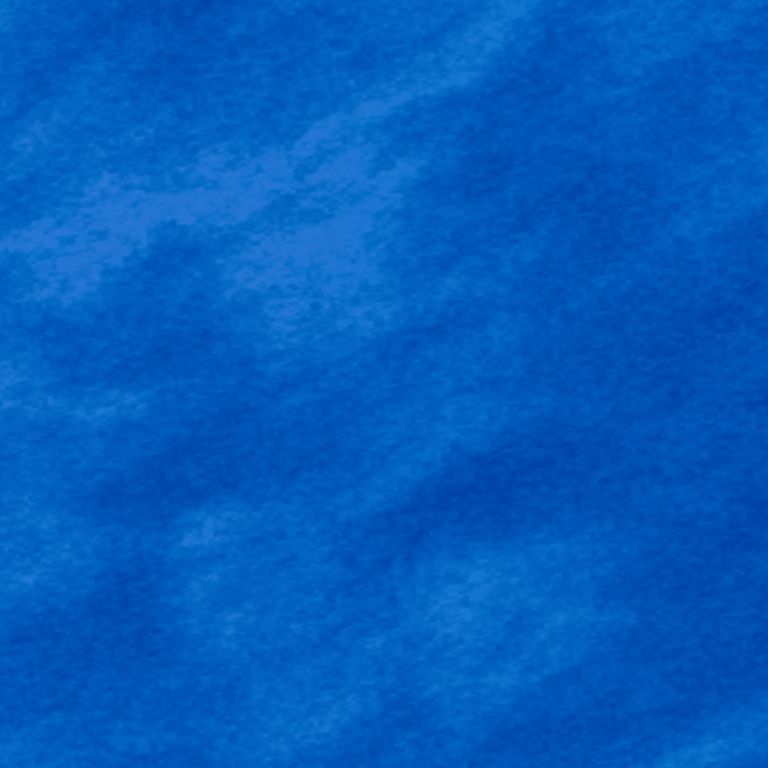
Write a WebGL 1 fragment shader that draws this texture.

```glsl
precision highp float;
// Deep blue sky with soft, feathered wisps of cloud rising to the right.
// Stretched, warped value noise sets a tone that runs along a blue ramp;
// faint violet lights the densest wisps and a fine grain covers everything.
uniform vec2 u_resolution;

const vec3 DEEP_BLUE = vec3(0.0, 0.275, 0.668);
const vec3 MID_BLUE = vec3(0.0, 0.355, 0.728);
const vec3 PALE_BLUE = vec3(0.02, 0.445, 0.79);
const vec3 VIOLET_LIGHT = vec3(0.17, 0.455, 0.825);
const float WISP_ANGLE = 0.47;
const float TONE_LIMIT = 1.8;

float hash(vec2 cell) {
  vec3 q = fract(vec3(cell.xyx) * vec3(0.1031, 0.1030, 0.0973));
  q += dot(q, q.yzx + 33.33);
  return fract((q.x + q.y) * q.z);
}

// Value noise, centred on zero.
float noise(vec2 p) {
  vec2 cell = floor(p);
  vec2 f = fract(p);
  vec2 w = f * f * f * (f * (f * 6.0 - 15.0) + 10.0);
  float low = mix(hash(cell), hash(cell + vec2(1.0, 0.0)), w.x);
  float high = mix(hash(cell + vec2(0.0, 1.0)), hash(cell + vec2(1.0, 1.0)), w.x);
  return mix(low, high, w.y) - 0.5;
}

mat2 rotation(float angle) {
  float c = cos(angle);
  float s = sin(angle);
  return mat2(c, -s, s, c);
}

// Sum of octaves, each turned a little to hide the lattice.
float fbm(vec2 p, float gain) {
  mat2 turn = rotation(0.35);
  float sum = 0.0;
  float amplitude = 0.5;
  for (int i = 0; i < 5; i++) {
    sum += amplitude * noise(p);
    p = turn * p * 2.03 + vec2(17.3, 9.1);
    amplitude *= gain;
  }
  return sum;
}

// Cloud density: broad banks plus wisps stretched along the wind.
float cloudTone(vec2 uv, vec2 wind) {
  vec2 warp = vec2(fbm(uv * 5.0 + 3.7, 0.5), fbm(uv * 5.0 + 41.2, 0.5));
  vec2 p = wind + 0.1 * warp;
  float banks = noise(p * vec2(1.7, 3.4) + vec2(5.2, 8.6));
  float wisps = fbm(p * vec2(3.7, 9.5) + vec2(12.4, 31.8), 0.52);
  float lean = 0.5 - uv.x + 0.3 * (uv.y - 0.5);
  return 6.4 * wisps + 1.2 * banks + 0.9 * lean + 0.1;
}

// Fine, slightly flattened mottling.
float grain(vec2 uv) {
  vec2 p = rotation(0.12) * uv;
  return 0.6 * noise(p * vec2(75.0, 130.0)) + 0.55 * noise(p * vec2(150.0, 215.0) + 7.7);
}

// Eases the darkest tones so that hollows keep their texture.
float softenDarks(float tone) {
  return max(tone, 0.0) + min(tone, 0.0) / (1.0 + 0.25 * abs(tone));
}

vec3 skyRamp(float tone) {
  float level = tone / TONE_LIMIT;
  vec3 lower = mix(MID_BLUE, DEEP_BLUE, clamp(-level, 0.0, 1.3));
  return mix(lower, PALE_BLUE, clamp(level, 0.0, 1.15));
}

void main() {
  vec2 uv = gl_FragCoord.xy / u_resolution.y;
  vec2 wind = rotation(WISP_ANGLE) * uv;
  float speckle = grain(uv);
  float feather = fbm(rotation(-0.15) * wind * vec2(16.0, 34.0) + 23.0, 0.7);
  float tone = softenDarks(cloudTone(uv, wind) + 0.9 * feather) + 1.35 * speckle;

  // Violet appears only in the thickest wisps, mostly on the left.
  float side = 1.0 - 0.75 * smoothstep(0.3, 0.8, uv.x);
  float glow = smoothstep(1.1, 2.4, tone + 0.8 * feather) * side;
  vec3 color = mix(skyRamp(tone), VIOLET_LIGHT, 0.8 * glow);
  color += 0.02 * speckle;
  gl_FragColor = vec4(clamp(color, 0.0, 1.0), 1.0);
}
```
